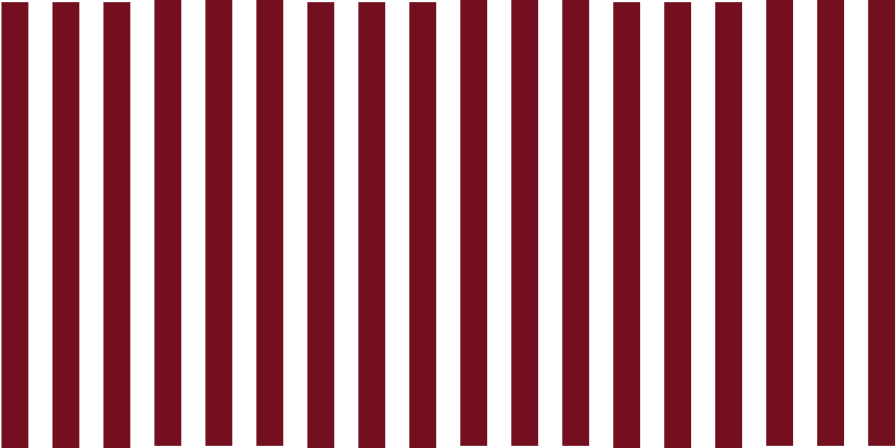
Write a WebGL 1 fragment shader that draws this pattern.

```glsl
precision highp float;
// Eighteen upright maroon bars on white, evenly spaced across the canvas.
// Bars come in groups of three: alternate groups stop just short of the top
// or of the bottom edge. Each bar is a box with analytic edge coverage.

uniform vec2 u_resolution;

// Lengths are in units of the canvas height; the canvas is 2 wide, 1 high.
const float BAR_COUNT  = 18.0;
const float GROUP_SIZE = 3.0;
const float PITCH      = 0.1138;
const float FIRST_LEFT = 0.0033;
const float BAR_WIDTH  = 0.0600;
const float END_GAP    = 0.0048;
const vec3  MAROON     = vec3(0.45, 0.06, 0.12);
const vec3  WHITE      = vec3(1.0);

// Share of a pixel of size px, centred at x, that lies between lo and hi.
float spanCoverage(float x, float lo, float hi, float px) {
  float overlap = min(x + 0.5 * px, hi) - max(x - 0.5 * px, lo);
  return clamp(overlap / px, 0.0, 1.0);
}

void main() {
  vec2 p = gl_FragCoord.xy / u_resolution.y;
  p.x *= 2.0 * u_resolution.y / u_resolution.x;
  vec2 px = vec2(2.0, 1.0) / u_resolution;

  // Nearest bar and the group it belongs to.
  float firstCentre = FIRST_LEFT + 0.5 * BAR_WIDTH;
  float bar = floor((p.x - firstCentre) / PITCH + 0.5);
  bar = clamp(bar, 0.0, BAR_COUNT - 1.0);
  float group = floor((bar + 0.5) / GROUP_SIZE);
  float raised = mod(group, 2.0);

  // Lowered groups leave a gap at the top, raised groups at the bottom.
  float left = FIRST_LEFT + bar * PITCH;
  float bottom = raised * END_GAP;
  float top = 1.0 - (1.0 - raised) * END_GAP;

  float ink = spanCoverage(p.x, left, left + BAR_WIDTH, px.x)
            * spanCoverage(p.y, bottom, top, px.y);
  gl_FragColor = vec4(mix(WHITE, MAROON, ink), 1.0);
}
```
